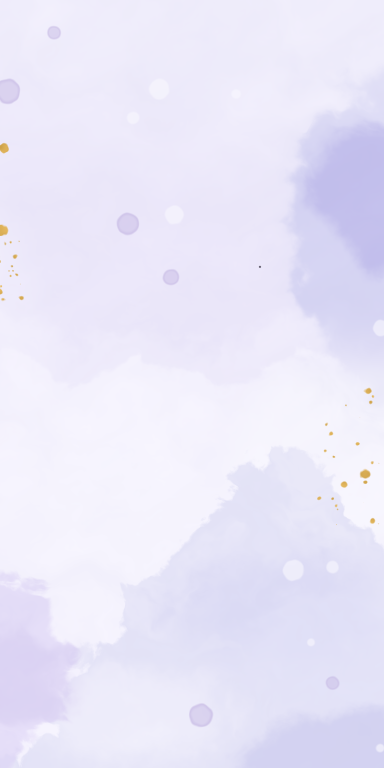
Write a Shadertoy shader that draws this background.

```glsl
// Lavender watercolour: translucent washes with ragged edges, round paint
// drops and gold flecks. Washes are distance shapes roughened by layered
// value noise; drops and flecks are discs drawn in loops.

const vec3 PAPER      = vec3(0.953, 0.944, 0.991);
const vec3 WHITE      = vec3(0.970, 0.966, 0.994);
const vec3 SKY_HIGH   = vec3(0.938, 0.929, 0.984);
const vec3 SKY_LOW    = vec3(0.918, 0.902, 0.977);
const vec3 MIST       = vec3(0.878, 0.876, 0.961);
const vec3 PERIWINKLE = vec3(0.815, 0.812, 0.945);
const vec3 VIOLET     = vec3(0.742, 0.725, 0.918);
const vec3 ORCHID     = vec3(0.862, 0.825, 0.960);
const vec3 DROP_TINT  = vec3(0.780, 0.730, 0.895);
const vec3 GOLD       = vec3(0.850, 0.660, 0.270);
const vec3 INK        = vec3(0.100, 0.080, 0.140);
const float EDGE_ROUGHNESS = 0.16;
const float GRAIN = 0.035;
const int FLECKS_PER_CLUSTER = 20;

// Drops: x, y, radius; a negative radius marks a pale drop
const vec3 DROPS[15] = vec3[15](
    vec3(0.141, 1.915, 0.017), vec3(0.020, 1.763, 0.032), vec3(0.415, 1.768, -0.026),
    vec3(0.347, 1.693, -0.016), vec3(0.615, 1.755, -0.012), vec3(0.333, 1.417, 0.028),
    vec3(0.454, 1.440, -0.024), vec3(0.445, 1.278, 0.021), vec3(0.993, 1.146, -0.021),
    vec3(0.764, 0.515, -0.027), vec3(0.866, 0.523, -0.016), vec3(0.866, 0.221, 0.017),
    vec3(0.523, 0.137, 0.030), vec3(0.810, 0.327, -0.010), vec3(0.990, 0.052, -0.011));

// Large gold spots: x, y, radius
const vec3 SPOTS[6] = vec3[6](
    vec3(0.011, 1.614, 0.012), vec3(0.004, 1.400, 0.015), vec3(0.950, 0.765, 0.012),
    vec3(0.958, 0.981, 0.008), vec3(0.896, 0.738, 0.007), vec3(0.969, 0.644, 0.006));

float hash(vec2 p) {
    vec3 q = fract(p.xyx * 0.1031);
    q += dot(q, q.yzx + 33.33);
    return fract((q.x + q.y) * q.z);
}

float noise(vec2 p) {
    vec2 i = floor(p), f = fract(p);
    f = f * f * (3.0 - 2.0 * f);
    return mix(mix(hash(i), hash(i + vec2(1, 0)), f.x),
               mix(hash(i + vec2(0, 1)), hash(i + 1.0), f.x), f.y);
}

float fbm(vec2 p) {
    float sum = 0.0, gain = 0.5;
    for (int i = 0; i < 5; i++) {
        sum += gain * noise(p);
        p = mat2(1.6, 1.2, -1.2, 1.6) * p + 17.0;
        gain *= 0.5;
    }
    return sum;
}

float ellipse(vec2 p, vec2 center, vec2 radii) {
    return (length((p - center) / radii) - 1.0) * min(radii.x, radii.y);
}

// Coverage of a shape: 1 inside, 0 outside
float cover(float d, float softness) {
    return 1.0 - smoothstep(-softness, softness, d);
}

void mainImage(out vec4 fragColor, in vec2 fragCoord) {
    vec2 p = fragCoord / iResolution.xy * vec2(1.0, 2.0);
    float pixel = 1.0 / iResolution.x;

    // Warped noise shared by every ragged edge
    float warp = fbm(p * 5.0 + 3.0);
    float blotch = fbm(p * vec2(6.0, 8.0) + 2.5 * warp);
    float rough = (blotch - 0.48) * EDGE_ROUGHNESS + (fbm(p * 34.0) - 0.48) * 0.04;

    // Upper wash above a pale middle
    vec3 color = mix(PAPER, WHITE, 0.3 * cover(ellipse(p, vec2(0.3, 0.65), vec2(0.3)), 0.2));
    float skyEdge = 1.04 + 0.035 * cos(16.0 * p.x);
    vec3 sky = mix(SKY_LOW, SKY_HIGH, smoothstep(1.35, 1.95, p.y + 0.2 * (p.x - 0.5)));
    float skyBody = mix(0.45, 1.0, smoothstep(0.0, 0.18, p.x + 0.5 * max(p.y - 1.25, 0.0)));
    color = mix(color, sky, skyBody * (0.55 * cover(skyEdge - p.y + rough, 0.012)
                                     + 0.45 * cover(skyEdge + 0.09 - p.y + 1.5 * rough, 0.04)));
    float clearing = ellipse(p, vec2(0.90, 0.80), vec2(0.30, 0.23));
    color = mix(color, WHITE, 0.75 * cover(clearing + rough, 0.05));

    // Violet bloom on the right, darkening toward its core
    float bloom = ellipse(p, vec2(1.02, 1.38), vec2(0.25, 0.43));
    color = mix(color, MIST, 0.35 * cover(bloom - 0.02 + rough, 0.07));
    float bloomFade = smoothstep(0.98, 1.22, p.y) * (1.0 - 0.6 * smoothstep(1.55, 1.83, p.y));
    color = mix(color, PERIWINKLE, 0.75 * bloomFade * cover(bloom + rough, 0.025));
    vec2 corePoint = vec2(0.97 + (p.x - 0.97) / mix(0.45, 1.0, smoothstep(1.28, 1.52, p.y)), p.y);
    float core = ellipse(corePoint, vec2(0.97, 1.48), vec2(0.15, 0.18));
    color = mix(color, VIOLET, 0.75 * cover(core + 0.7 * rough, 0.035));

    // Cloud bank rising to the lower right
    float ridge = min(0.23 + 1.27 * (p.x - 0.18), 0.82 - 0.95 * max(p.x - 0.76, 0.0));
    float bank = (ridge - p.y) * 0.7;
    float bankMask = cover(-bank + 1.3 * rough, 0.010);
    color = mix(color, MIST, bankMask * (0.55 + 0.35 * smoothstep(0.35, 0.6, blotch)));
    float shade = ellipse(p, vec2(0.74, 0.40), vec2(0.25, 0.15));
    color = mix(color, PERIWINKLE, 0.45 * bankMask * cover(shade + 1.4 * rough, 0.07));
    float veil = ellipse(p, vec2(0.95, 0.30), vec2(0.36, 0.16));
    color = mix(color, MIST + 0.01, 0.7 * bankMask * cover(veil + rough, 0.03));
    float foam = ellipse(p, vec2(0.34, 0.12), vec2(0.28, 0.14));
    color = mix(color, mix(SKY_HIGH, WHITE, blotch), 0.6 * cover(foam + rough, 0.06));
    float corner = ellipse(p, vec2(1.02, 0.0), vec2(0.42, 0.16));
    color = mix(color, PERIWINKLE - 0.01, 0.75 * cover(corner + rough, 0.03));

    // Orchid bloom at the lower left
    float orchid = ellipse(p, vec2(-0.03, 0.25), vec2(0.21, 0.25));
    color = mix(color, ORCHID, 0.65 * cover(orchid + 0.8 * rough, 0.012));
    float orchidCore = ellipse(p, vec2(0.02, 0.21), vec2(0.16, 0.13));
    color = mix(color, ORCHID - 0.015, 0.6 * cover(orchidCore + rough, 0.05));
    color += GRAIN * (blotch - 0.48) * vec3(1.0, 1.0, 0.5);

    // Paint drops with a darker rim
    for (int i = 0; i < 15; i++) {
        float radius = abs(DROPS[i].z);
        float d = length(p - DROPS[i].xy) - radius + 0.12 * radius * (noise(p * 70.0) - 0.5);
        float rim = smoothstep(-0.35 * radius, 0.0, d);
        bool pale = DROPS[i].z < 0.0;
        float strength = pale ? 0.65 : mix(0.5, 0.8, rim);
        color = mix(color, pale ? WHITE : DROP_TINT, strength * cover(d, 1.2 * pixel));
    }

    // Gold spots, two clusters of fine flecks and one ink speck
    float gold = 1.0;
    for (int i = 0; i < 6; i++) gold = min(gold, length(p - SPOTS[i].xy) - SPOTS[i].z);
    for (int i = 0; i < 2 * FLECKS_PER_CLUSTER; i++) {
        float n = float(i);
        vec2 spread = vec2(hash(vec2(n, 3.0)), hash(vec2(n, 11.0))) - 0.5;
        vec2 fleck = i < FLECKS_PER_CLUSTER ? vec2(0.02, 1.32) + spread * vec2(0.08, 0.20)
                                            : vec2(0.92, 0.80) + spread * vec2(0.18, 0.36);
        gold = min(gold, length(p - fleck) - mix(0.001, 0.006, pow(hash(vec2(n, 23.0)), 2.0)));
    }
    gold += 0.005 * (noise(p * 110.0) - 0.5);
    color = mix(color, GOLD + 0.12 * (noise(p * 60.0) - 0.5), 0.9 * cover(gold, pixel));
    color = mix(color, INK, cover(length(p - vec2(0.677, 1.305)) - 0.002, pixel));

    fragColor = vec4(clamp(color, 0.0, 1.0), 1.0);
}
```
